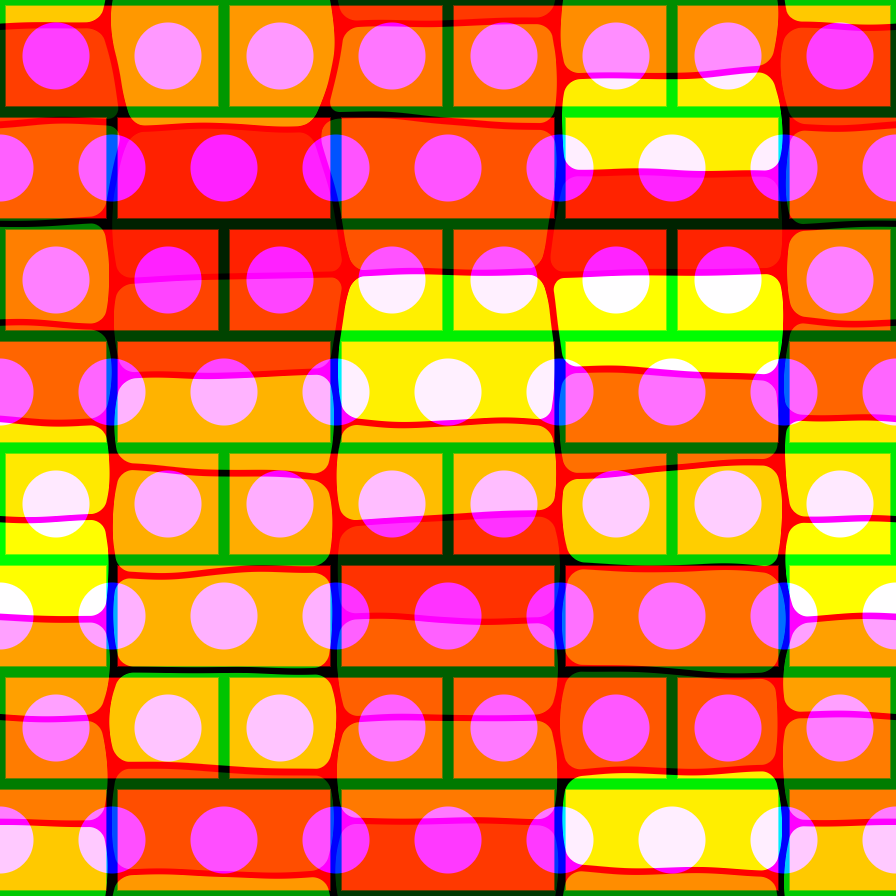
Write a Shadertoy shader that draws this pattern.

```glsl
// Three overlaid layers, one per colour channel: running-bond bricks, rounded stone cells, staggered dots.
#define BRICKS vec2(4.0, 8.0)   // bricks across and down
#define DOTS vec2(8.0, 8.0)     // dots across and down
#define STONES vec2(4.0, 9.0)   // stone columns and rows
#define MORTAR 0.00625          // half width of the brick mortar
#define DOT_RADIUS 0.0374
#define JOINT 0.0036            // half width of the stone joints
#define ROUNDING 0.018          // corner radius of the stones
#define JITTER 0.009            // scatter of the stone centres
#define WARP 0.009              // waviness of the stone joints
#define WARP_CELLS 8.0          // whole noise periods across the canvas
#define SHADE_MIN 0.11          // darkest stone

// Two random values in 0..1 from an integer lattice point
vec2 hash2(vec2 p) {
    uvec2 v = uvec2(ivec2(p) + 17) * 1664525u + 1013904223u;
    v.x += v.y * 1664525u;
    v.y += v.x * 1664525u;
    v ^= v >> 16u;
    v.x += v.y * 1664525u;
    v.y += v.x * 1664525u;
    v ^= v >> 16u;
    return vec2(v & 0xffffu) / 65535.0;
}

// Slope contribution of one lattice corner, wrapped at the period
float corner(vec2 cell, vec2 offset, float seed) {
    float angle = 6.2832 * hash2(mod(cell, WARP_CELLS) + seed).x;
    return dot(vec2(cos(angle), sin(angle)), offset);
}

// Gradient noise that tiles over the unit square
float gradientNoise(vec2 uv, float seed) {
    vec2 p = uv * WARP_CELLS, i = floor(p), f = p - i;
    vec2 w = f * f * f * (f * (f * 6.0 - 15.0) + 10.0), e = vec2(0.0, 1.0);
    float low = mix(corner(i, f, seed), corner(i + e.yx, f - e.yx, seed), w.x);
    float high = mix(corner(i + e.xy, f - e.xy, seed), corner(i + e.yy, f - e.yy, seed), w.x);
    return mix(low, high, w.y);
}

// Offset from the centre of a tile, alternate rows shifted by half a tile
vec2 runningBond(vec2 uv, vec2 count) {
    vec2 g = uv * count;
    g.x += 0.5 * mod(floor(g.y) + 1.0, 2.0);
    return (fract(g) - 0.5) / count;
}

// Stone centre: alternate columns are shifted by half a row
vec2 stoneCentre(vec2 id) {
    vec2 grid = id + vec2(0.0, 0.27 + 0.49 * mod(id.x, 2.0));
    return grid / STONES + JITTER * (hash2(mod(id, STONES) + 40.0) - 0.5);
}

// Two stones are left out, so their neighbours grow into the gap
bool isGap(vec2 id) {
    vec2 w = mod(id, STONES);
    return abs(w.x - 1.5) < 1.0 && abs(w.x + w.y - 8.0) < 0.5;
}

// x: rounded distance to the cell border, y: random shade of the cell
vec2 stones(vec2 p) {
    vec2 base = floor(p * STONES + vec2(0.5, 0.0));
    vec2 nearestId = base, nearest = vec2(9.0);
    for (int j = -3; j <= 3; j++)
    for (int i = -1; i <= 1; i++) {
        vec2 id = base + vec2(i, j), d = stoneCentre(id) - p;
        if (!isGap(id) && dot(d, d) < dot(nearest, nearest)) {
            nearest = d;
            nearestId = id;
        }
    }
    // Sum the nearby borders as squares to round the corners
    float closeness = 0.0, border = 1.0;
    for (int j = -3; j <= 3; j++)
    for (int i = -2; i <= 2; i++) {
        vec2 id = base + vec2(i, j);
        if (isGap(id) || id == nearestId) continue;
        vec2 d = stoneCentre(id) - p;
        float edge = dot(0.5 * (d + nearest), normalize(d - nearest));
        float inside = max(ROUNDING - edge, 0.0);
        closeness += inside * inside;
        border = min(border, edge);
    }
    float rounded = closeness > 0.0 ? ROUNDING - sqrt(closeness) : border;
    float shade = pow(hash2(mod(nearestId, STONES) + 90.0).y, 1.2);
    return vec2(rounded, mix(SHADE_MIN, 1.0, shade));
}

// Antialiased coverage, positive distance is inside
float coverage(float dist) {
    return clamp(dist * iResolution.y + 0.5, 0.0, 1.0);
}

void mainImage(out vec4 fragColor, in vec2 fragCoord) {
    vec2 uv = fragCoord / iResolution.xy;

    // Red: bricks
    vec2 sides = 0.5 / BRICKS - abs(runningBond(uv, BRICKS));
    float brick = coverage(min(sides.x, sides.y) - MORTAR);

    // Green: stones with wavy joints
    vec2 warp = vec2(gradientNoise(uv, 0.0), gradientNoise(uv, 60.0));
    vec2 stone = stones(uv + WARP * warp);
    float shade = stone.y * coverage(stone.x - JOINT);

    // Blue: dots
    float dots = coverage(DOT_RADIUS - length(runningBond(uv, DOTS)));

    fragColor = vec4(brick, shade, dots, 1.0);
}
```
